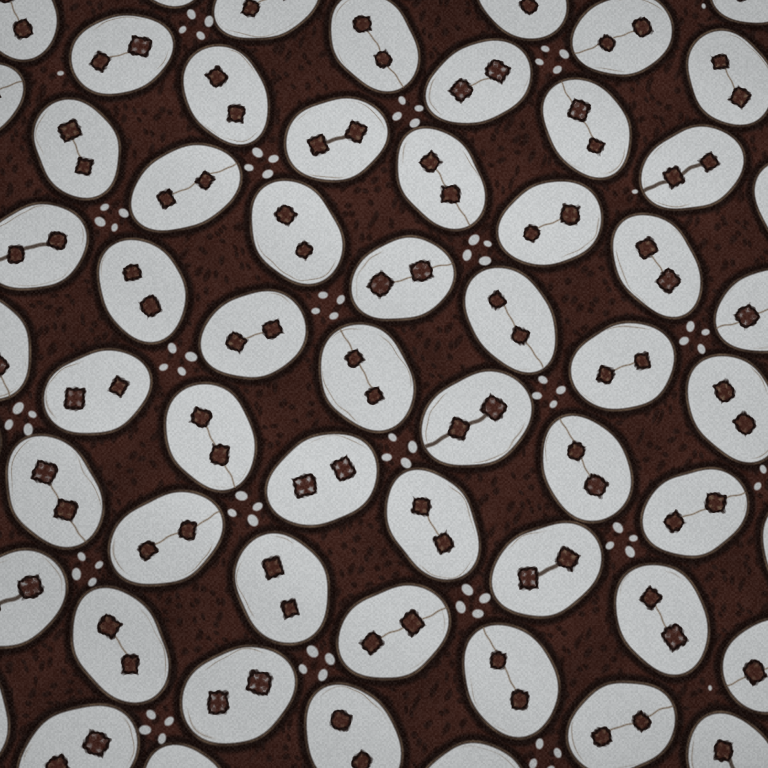
Reproduce this pattern procedurally as a Shadertoy shader.

```glsl
// Wax-resist cloth: pale ovals in two crossed directions on mottled brown.
// A skewed, slightly receding lattice places the ovals and the dot clusters;
// hashes vary each repeat, cellular noise and layered sines wear the dye.

const vec2 CENTER = vec2(0.474, 0.509);            // lattice origin on the canvas
const vec2 STEP_U = vec2(0.1966, 0.0742);          // repeat vectors
const vec2 STEP_V = vec2(-0.0911, 0.1901);
const mat2 LATTICE = mat2(STEP_U, STEP_V);
const vec2 RECEDE = vec2(0.012, 0.016);            // shrink per repeat
const vec2 OVAL_RADII = vec2(0.0735, 0.0545);
const vec2 OVAL_ANGLES = vec2(-1.07, 0.41);
const float SEED_SPACING = 0.0275;
const float SEED_SIZE = 0.0137;
const float HALO_WIDTH = 0.014;
const float DOT_RING = 0.0168;
const float DOT_SIZE = 0.0064;
const vec3 CLOTH = vec3(0.755, 0.765, 0.768);
const vec3 BROWN = vec3(0.225, 0.130, 0.108);
const vec3 DARK = vec3(0.105, 0.067, 0.058);
const vec3 TAN = vec3(0.43, 0.36, 0.29);

vec2 hash2(vec2 p) {
    vec3 h = fract(p.xyx * vec3(0.1031, 0.1030, 0.0973));
    h += dot(h, h.yzx + 33.33);
    return fract((h.xx + h.yz) * h.zy);
}

mat2 rotation(float a) {
    return mat2(cos(a), -sin(a), sin(a), cos(a));
}

// Distance to the nearest scattered cell point.
float cellular(vec2 p) {
    vec2 cell = floor(p);
    float nearest = 2.0;
    for (int y = -1; y <= 1; y++)
        for (int x = -1; x <= 1; x++) {
            vec2 c = cell + vec2(x, y);
            nearest = min(nearest, length(c + hash2(c + 71.0) - p));
        }
    return nearest;
}

float waves(vec2 p) {
    return (sin(p.x + 1.7 * sin(p.y * 0.8)) + 0.6 * sin(1.9 * p.y - p.x * 1.3 + 2.0)
          + 0.4 * sin(3.1 * p.x + 2.3 * p.y)) * 0.5;
}

float ovalDistance(vec2 q, vec2 r) {
    float f = length(q / r) + 1e-4;
    return f * (f - 1.0) / max(length(q / (r * r)), 1e-3);
}

float fill(float d, float soft) {
    return 1.0 - smoothstep(-soft, soft, d);
}

void mainImage(out vec4 fragColor, in vec2 fragCoord) {
    float size = min(iResolution.x, iResolution.y);
    vec2 p = fragCoord / size;
    float soft = max(0.0017, 0.8 / size);
    vec2 grid = inverse(LATTICE) * (p - CENTER);
    grid /= 1.0 - dot(RECEDE, grid);

    // Nearest oval of the two interleaved sets
    float oval = 1.0;
    vec2 q = vec2(0.0), id = vec2(0.0);
    for (int kind = 0; kind < 2; kind++) {
        vec2 shifted = grid - 0.5 * float(kind);
        vec2 cell = round(shifted);
        vec2 key = cell + 40.0 + 97.0 * float(kind);
        vec2 h = hash2(key) - 0.5;
        vec2 local = LATTICE * (shifted - cell) - 0.007 * h;
        local = rotation(OVAL_ANGLES[kind] + 0.16 * h.y) * local;
        vec2 radii = OVAL_RADII * (1.0 + 0.10 * h.yx);
        float a = atan(local.y, local.x);
        float wobble = 0.0012 * (sin(3.0 * a + 20.0 * h.x) + 0.7 * sin(5.0 * a + 30.0 * h.y));
        float d = ovalDistance(local, radii) + wobble;
        if (d < oval) { oval = d; q = local; id = key; }
    }

    // Mottled ground with dark dye pooled round the ovals
    float mottle = cellular(p * vec2(62.0, 48.0) + 0.5 * waves(p * 45.0));
    vec3 color = BROWN * (1.0 + 0.10 * waves(p * 31.0));
    color = mix(DARK, color, 0.35 + 0.65 * smoothstep(0.12, 0.36, mottle));
    color = mix(DARK, color, smoothstep(0.45, 1.0, oval / HALO_WIDTH));

    // Four-dot clusters where oval tips meet, a few nearly lost
    vec2 site = round(grid - vec2(0.0, 0.5));
    vec2 around = LATTICE * (grid - vec2(0.0, 0.5) - site);
    bool faded = hash2(site + 211.0).x < 0.17;
    for (int k = 0; k < 4; k++) {
        vec2 h = hash2(site * 4.0 + 300.0 + float(k) * 13.0);
        vec2 dir = normalize(k < 2 ? STEP_U : STEP_V) * (k % 2 == 0 ? 1.0 : -1.0);
        vec2 offset = around - dir * DOT_RING - 0.005 * (h - 0.5);
        float radius = DOT_SIZE * (0.75 + 0.4 * h.x) * (faded ? 0.55 : 1.0);
        float d = ovalDistance(rotation(6.3 * h.y) * offset, radius * vec2(1.15, 0.85));
        if (!faded || k == 0) color = mix(color, CLOTH * 0.92, fill(d, soft));
    }

    // Pale ovals with an uneven tan rim
    float rim = fill(abs(oval - 0.001) - 0.0013, soft);
    color = mix(color, TAN, rim * (0.55 + 0.3 * waves(p * 70.0)));
    color = mix(color, CLOTH, fill(oval + 0.001, soft));
    float inner = fill(abs(oval + 0.005 + 0.003 * waves(q * 55.0 + id)) - 0.0005, soft);
    color = mix(color, TAN, 0.6 * inner * smoothstep(0.2, 0.7, waves(q * 28.0 + id * 3.0)));

    // Wax cracks along the oval axis, some reaching the rim
    vec2 crack = hash2(id + 500.0);
    float bend = 0.0025 * waves(vec2(q.x * 90.0, id.x * 2.0 + id.y));
    float reach = q.x * (crack.y < 0.5 ? 1.0 : -1.0);
    float end = crack.x > 0.62 ? 0.075 : 0.024;
    float span = smoothstep(-0.026, -0.022, reach) * (1.0 - smoothstep(end, end + 0.003, reach));
    float line = fill(abs(q.y + bend) - (crack.y > 0.75 ? 0.0024 : 0.0008), soft);
    float cracked = step(0.28, crack.x) * step(oval, 0.0);
    color = mix(color, mix(TAN, DARK, step(0.75, crack.y) * 0.6), 0.85 * line * span * cracked);

    // Two squarish seeds with dark edges and worn, petalled middles
    for (int k = 0; k < 2; k++) {
        vec2 h = hash2(id * 2.0 + 700.0 + float(k) * 29.0);
        vec2 s = q - vec2(SEED_SPACING * (float(k) * 2.0 - 1.0), 0.0) - 0.006 * (h - 0.5);
        s = rotation(6.3 * h.x) * s;
        float radius = SEED_SIZE * (0.80 + 0.32 * h.y);
        float shape = mix(length(s), max(abs(s.x), abs(s.y) * 1.12), 0.65);
        float d = shape - radius + 0.0015 * waves(s * 330.0 + id * 5.0);
        float petals = pow(abs(sin(2.0 * atan(s.y, s.x + 1e-5))), 3.0);
        float worn = petals * smoothstep(0.2, 0.45, shape / radius) * fill(d + 0.0045, soft);
        worn *= 0.3 + 0.7 * smoothstep(0.2, 0.6, cellular(s * 170.0 + id * 7.0));
        vec3 seed = mix(DARK, BROWN * 1.15, fill(d + 0.004, soft));
        seed = mix(seed, h.y > 0.72 ? CLOTH * 0.8 : TAN, worn * (0.4 + 0.5 * h.x));
        color = mix(color, seed, fill(d, soft));
    }

    // Soft folds, uneven light and thread grain
    float fold = waves(vec2(dot(p, vec2(5.0, 13.0)), p.x * 4.0));
    vec2 fromMiddle = p - vec2(0.56, 0.56);
    float light = 1.03 + 0.035 * fold - 0.30 * dot(fromMiddle, fromMiddle);
    float weave = 0.012 * sin(p.x * 900.0) * sin(p.y * 900.0);
    float grain = 0.045 * (hash2(floor(p * 420.0)).x - 0.5);
    fragColor = vec4(clamp(color * light + weave + grain, 0.0, 1.0), 1.0);
}
```
